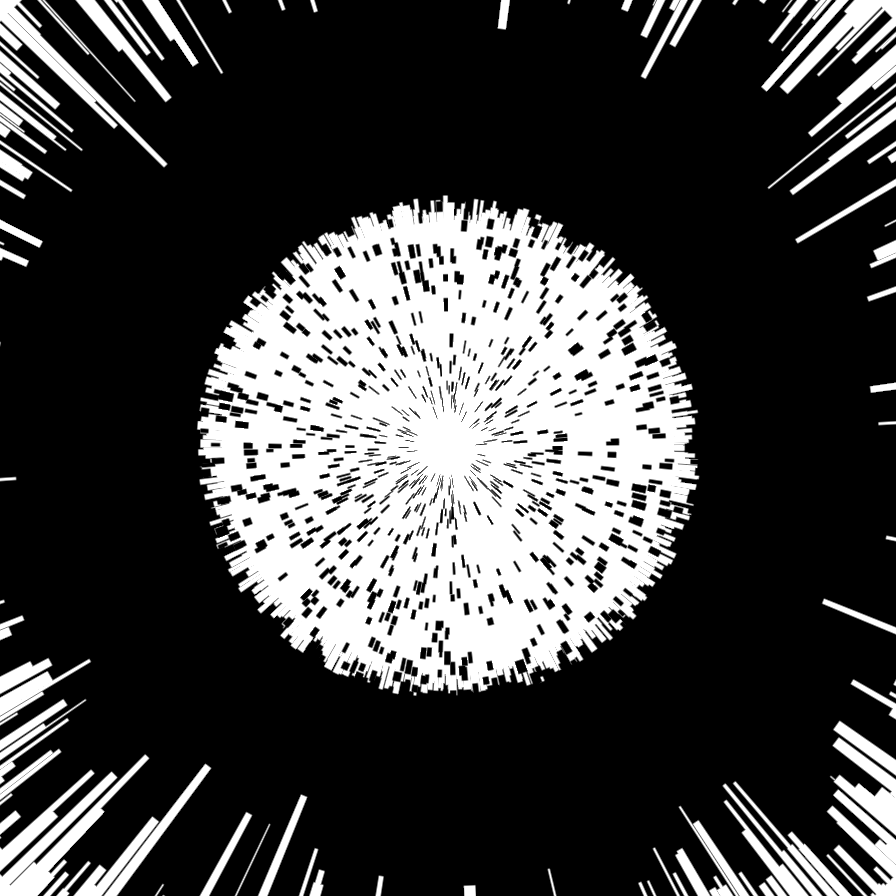
This background is drawn by a three.js fragment shader. Its source:

```glsl
// A white disc with a ragged rim on black, flecked with short radial dashes,
// while white rays close in from the corners. All parts are hashed cells in
// polar space: stacked layers of angular sectors, each cut along the radius.

#define DISC_RADIUS 0.253
#define RIM_DEPTH 0.029
#define CORE_RADIUS 0.036
#define DASH_CELL 0.030
#define DASH_DENSITY 0.145
#define RAY_START 0.42
#define RAY_END 0.715
#define RAY_BIAS 0.4
#define SOFTNESS 0.0018

varying vec2 vUv;

const float TAU = 6.2831853;
const vec3 INK = vec3(0.0);
const vec3 LIGHT = vec3(1.0);

float hash(vec2 p) {
  vec3 q = fract(vec3(p.xyx) * 0.1031);
  q += dot(q, q.yzx + 33.33);
  return fract((q.x + q.y) * q.z);
}

// Soft coverage, where positive depth lies inside the shape.
float cover(float depth) {
  return clamp(depth / SOFTNESS + 0.5, 0.0, 1.0);
}

// x: sector number, y: arc distance from its middle, z: full arc width.
vec3 sectorAt(float turn, float radius, float count) {
  float t = turn * count;
  float arc = TAU * radius / count;
  return vec3(floor(t), (fract(t) - 0.5) * arc, arc);
}

// Disc with small blocks of uneven length along its rim.
float raggedDisc(float turn, float radius) {
  float mask = cover(DISC_RADIUS - radius);
  for (int i = 0; i < 3; i++) {
    float layer = float(i);
    vec3 s = sectorAt(fract(turn + 0.137 * layer), radius, 173.0 + 38.0 * layer);
    float halfWidth = 0.5 * s.z * mix(0.45, 1.0, hash(vec2(s.x, layer + 11.0)));
    float reach = DISC_RADIUS + RIM_DEPTH * hash(vec2(s.x, layer + 21.0));
    mask = max(mask, cover(halfWidth - abs(s.y)) * cover(reach - radius));
  }
  return mask;
}

// Scattered dashes that widen with distance from the centre.
float dashes(float turn, float radius) {
  float mask = 0.0;
  for (int i = 0; i < 3; i++) {
    float layer = float(i);
    vec3 s = sectorAt(fract(turn + 0.213 * layer), radius, 151.0 + 36.0 * layer);
    float shift = hash(vec2(s.x, layer + 31.0));
    float slot = radius / DASH_CELL + shift;
    vec2 id = vec2(s.x + 400.0 * layer, floor(slot));
    float middle = (id.y + 0.5 - shift) * DASH_CELL;
    float density = DASH_DENSITY + 0.07 * smoothstep(0.19, 0.26, middle)
                  + 0.08 * (1.0 - smoothstep(0.04, 0.10, middle));
    float present = step(hash(id + 41.0), density) * step(CORE_RADIUS, middle);
    float halfWidth = 0.5 * s.z * mix(0.5, 1.0, hash(id + 57.0));
    float halfLength = DASH_CELL * mix(0.13, 0.27, hash(id + 73.0));
    float body = cover(halfWidth - abs(s.y)) * cover(halfLength - abs(radius - middle));
    mask = max(mask, present * body);
  }
  return mask;
}

// Long rays of uneven start and width, filling up toward the corners.
float cornerRays(float turn, float radius) {
  float mask = cover(radius - RAY_END + 0.025);
  for (int i = 0; i < 3; i++) {
    float layer = float(i);
    vec3 s = sectorAt(fract(turn + 0.171 * layer), radius, 223.0 + 74.0 * layer);
    float start = mix(RAY_START, RAY_END, pow(hash(vec2(s.x, layer + 83.0)), RAY_BIAS));
    float halfWidth = 0.5 * s.z * mix(0.15, 1.0, hash(vec2(s.x, layer + 97.0)));
    mask = max(mask, cover(halfWidth - abs(s.y)) * cover(radius - start));
  }
  return mask;
}

void main() {
  vec2 p = vUv - 0.5;
  float radius = length(p);
  float turn = radius > 0.0 ? atan(p.y, p.x) / TAU + 0.5 : 0.0;

  float disc = raggedDisc(turn, radius) * (1.0 - dashes(turn, radius));
  float light = max(disc, cornerRays(turn, radius));
  gl_FragColor = vec4(mix(INK, LIGHT, light), 1.0);
}
```
